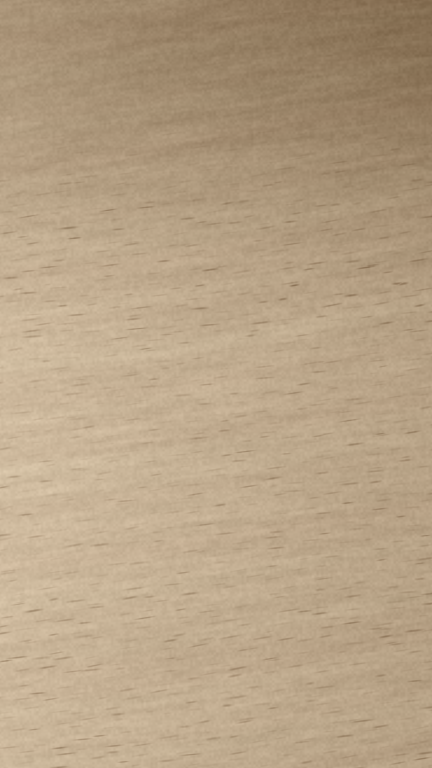
Give the GLSL for this texture, as a Shadertoy shader.

```glsl
#define GRAIN_TILT 0.13
#define FLECK_CELL vec2(0.078, 0.0205)
#define FLECK_LENGTH 0.034
#define FLECK_WIDTH 0.0042
#define FLECK_DEPTH 0.155
#define BAND_DEPTH 0.007
#define STREAK_DEPTH 0.036
#define MOTTLE_DEPTH 0.034
#define LIT_WOOD vec3(0.798, 0.718, 0.608)
#define SHADED_WOOD vec3(0.535, 0.445, 0.335)

float hash(vec2 p) {
    vec3 q = fract(vec3(p.xyx) * 0.1031);
    q += dot(q, q.yzx + 33.33);
    return fract((q.x + q.y) * q.z);
}

float valueNoise(vec2 p) {
    vec2 i = floor(p), f = fract(p);
    f = f * f * (3.0 - 2.0 * f);
    float low = mix(hash(i), hash(i + vec2(1, 0)), f.x);
    float high = mix(hash(i + vec2(0, 1)), hash(i + vec2(1, 1)), f.x);
    return mix(low, high, f.y);
}

// Soft tapered pores, one per staggered cell
float flecks(vec2 p) {
    float ink = 0.0;
    float row = floor(p.y / FLECK_CELL.y);
    for (int j = -1; j <= 1; j++) {
        float r = row + float(j);
        float stagger = hash(vec2(r + 100.0, 7.0)) * FLECK_CELL.x;
        float column = floor((p.x + stagger) / FLECK_CELL.x);
        for (int i = -1; i <= 1; i++) {
            vec2 cell = vec2(column + float(i), r);
            vec2 id = cell + 100.0;
            vec2 jitter = vec2(hash(id + 3.1), hash(id + 17.7));
            vec2 d = p - (cell + jitter) * FLECK_CELL + vec2(stagger, 0);
            d.y -= d.x * 0.10 * (hash(id + 41.3) - 0.5);
            float reach = FLECK_LENGTH * mix(0.42, 1.0, hash(id + 29.9));
            float taper = 1.0 - smoothstep(0.15, 1.0, abs(d.x) / reach);
            float width = FLECK_WIDTH * mix(0.7, 1.1, hash(id + 53.0));
            float body = 1.0 - smoothstep(0.0, 1.0, abs(d.y) / width);
            float strength = hash(id + 71.0);
            ink = max(ink, taper * body * mix(0.2, 1.0, strength * strength));
        }
    }
    return ink;
}

// Broad light falling from the lower left to the upper right
float lighting(vec2 uv) {
    float top = smoothstep(0.9, 1.8, uv.y);
    float corner = uv.x * smoothstep(1.15, 1.78, uv.y);
    vec2 toGlow = uv - vec2(0.0, 0.75);
    float glow = exp(-dot(toGlow, toGlow) * 3.0);
    return 0.98 - 0.31 * uv.x - 0.49 * top - 0.27 * corner + 0.08 * glow;
}

void mainImage(out vec4 fragColor, in vec2 fragCoord) {
    vec2 uv = fragCoord / iResolution.x;
    float c = cos(GRAIN_TILT), s = sin(GRAIN_TILT);
    vec2 grain = vec2(c * uv.x + s * uv.y, c * uv.y - s * uv.x);
    grain.y += 0.005 * sin(grain.x * 4.0 + grain.y * 5.0);

    vec3 color = mix(SHADED_WOOD, LIT_WOOD, lighting(uv));

    // Growth bands, alternating pale and warm
    float band = 0.7 * sin(grain.y * 21.0 + 1.2 * sin(grain.x * 2.0))
               + 0.7 * sin(grain.y * 47.0 + 1.7 + sin(grain.x * 3.0))
               + 0.6 * sin(grain.y * 103.0 + 0.6 + 1.4 * sin(grain.x * 4.0));
    color += BAND_DEPTH * band * vec3(0.7, 1.0, 0.9);

    // Fine streaks along the grain
    float streak = valueNoise(grain * vec2(5.0, 65.0) + 20.0)
                 + 0.8 * valueNoise(grain * vec2(18.0, 150.0) + 60.0) - 0.9;
    color += STREAK_DEPTH * streak;

    // Pores fade out toward the dim upper end
    float clusters = mix(0.55, 1.15, valueNoise(grain * vec2(2.5, 9.0) + 40.0));
    float fade = mix(1.0, 0.12, smoothstep(1.2, 1.55, uv.y));
    float ink = flecks(grain) * clusters * fade;
    color -= FLECK_DEPTH * ink * vec3(0.93, 1.0, 1.0);

    // Soft surface mottle
    float mottle = 0.8 * valueNoise(uv * 95.0 + 10.0)
                 + 1.1 * valueNoise(uv * 185.0 + 80.0) - 0.95;
    color += MOTTLE_DEPTH * mottle;

    fragColor = vec4(clamp(color, 0.0, 1.0), 1.0);
}
```
